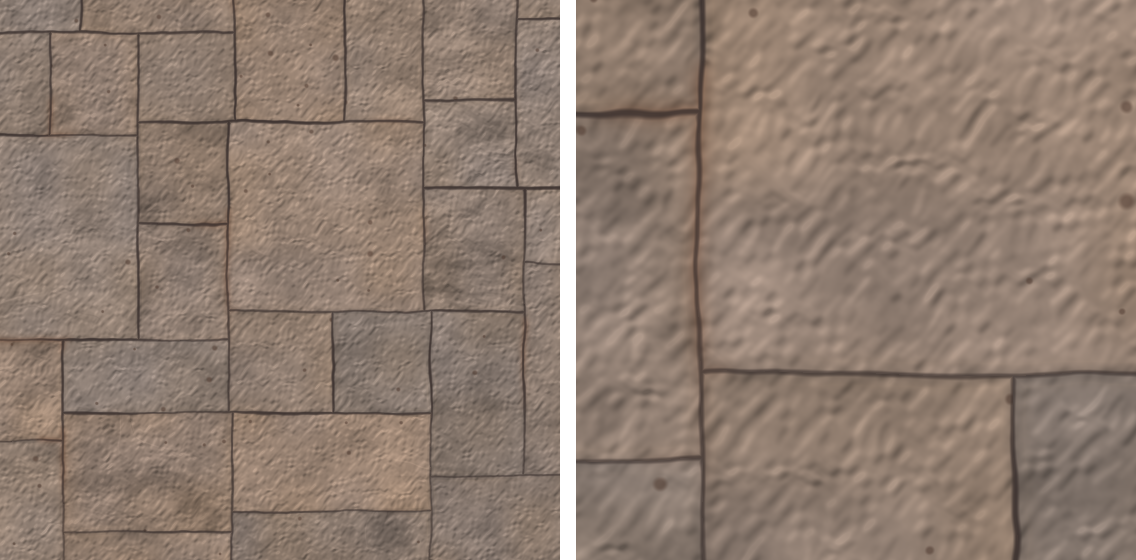
Left: the whole. Right: its middle third, enlarged.
Write a WebGL 2 fragment shader that draws this texture.

```glsl
#version 300 es
precision highp float;
// Weathered sandstone paving: irregular rectangular slabs with dark, narrow joints.
uniform vec2 u_resolution;
out vec4 fragColor;

vec2 hash2(vec2 p) {
    vec3 q = fract(p.xyx * vec3(0.1031, 0.1030, 0.0973));
    q += dot(q, q.yzx + 33.33);
    return fract((q.xx + q.yz) * q.zy);
}

float noise(vec2 p) {
    vec2 i = floor(p), f = fract(p);
    f = f * f * f * (f * (f * 6.0 - 15.0) + 10.0);
    return mix(mix(hash2(i).x, hash2(i + vec2(1, 0)).x, f.x),
               mix(hash2(i + vec2(0, 1)).x, hash2(i + vec2(1, 1)).x, f.x), f.y);
}

float fbm(vec2 p) {
    float sum = 0.0, amp = 0.5;
    for (int i = 0; i < 5; i++) {
        sum += amp * noise(p);
        p = mat2(1.6, 1.2, -1.2, 1.6) * p + 7.3;
        amp *= 0.5;
    }
    return sum;
}

vec2 gridPoint(vec2 v) {
    return v + 0.6 * (hash2(v + 41.0) - 0.5);
}

// Slab bounds (lo, hi) around p; lines through grid points alternate in direction.
vec4 findSlab(vec2 p, out vec2 seed) {
    vec4 slab = vec4(floor(p), floor(p) + 1.0);
    seed = floor(p);
    for (int j = -1; j <= 1; j++)
    for (int i = -1; i <= 1; i++) {
        vec2 c = floor(p) + vec2(i, j);
        vec2 p00 = gridPoint(c), p10 = gridPoint(c + vec2(1, 0));
        vec2 p01 = gridPoint(c + vec2(0, 1)), p11 = gridPoint(c + 1.0);
        vec4 r = mod(c.x + c.y, 2.0) < 0.5
            ? vec4(p00.x, p10.y, p11.x, p01.y)
            : vec4(p01.x, p00.y, p10.x, p11.y);
        if (all(greaterThanEqual(p, r.xy)) && all(lessThan(p, r.zw))) {
            slab = r;
            seed = c;
        }
    }
    // Some of the larger slabs are cut in two across their long side.
    vec2 size = slab.zw - slab.xy, h = hash2(seed + 87.0);
    if (max(size.x, size.y) > 0.95 && h.x < 0.5) {
        vec2 axis = size.x > size.y ? vec2(1, 0) : vec2(0, 1);
        vec2 cut = slab.xy + size * mix(0.36, 0.64, h.y);
        if (dot(p - cut, axis) < 0.0) slab.zw = mix(slab.zw, cut, axis);
        else { slab.xy = mix(slab.xy, cut, axis); seed += 53.0; }
    }
    return slab;
}

// Slab relief: broad bumps, flaked ledges and slanted fine grain.
float relief(vec2 p, float rough) {
    vec2 bent = p + 0.05 * vec2(noise(p * 8.0), noise(p * 8.0 + 31.0));
    float bumps = rough * fbm(bent * vec2(8.0, 11.0));
    float level = noise(bent * 5.0 + 3.0) + 0.08 * noise(p * 28.0);
    float ledge = smoothstep(0.54, 0.565, level) - smoothstep(0.72, 0.74, level);
    ledge *= 0.05 * smoothstep(0.5, 0.75, noise(p * 7.0 + 19.0));
    vec2 slanted = vec2(p.x + p.y, p.y - p.x) * vec2(85.0, 115.0);
    float grain = 0.2 * noise(slanted + noise(p * 45.0));
    return bumps + ledge + grain;
}

void main() {
    float pixel = 1.0 / u_resolution.y;
    vec2 p = gl_FragCoord.xy * pixel;
    vec2 wobble = vec2(noise(p * 14.0), noise(p * 14.0 + 50.0)) - 0.5;
    wobble += 0.35 * (vec2(noise(p * 55.0), noise(p * 55.0 + 9.0)) - 0.5);

    const float density = 3.7;
    vec2 seed;
    vec2 q = (p + 0.005 * wobble) * density + 4.3;
    vec4 slab = findSlab(q, seed);
    vec2 toLow = (q - slab.xy) / density, toHigh = (slab.zw - q) / density;
    float edge = min(min(toLow.x, toLow.y), min(toHigh.x, toHigh.y));

    // Slab tint, staining and mottling
    vec2 tone = hash2(seed + 11.0), kind = hash2(seed + 29.0);
    vec2 s = p + seed * 1.37 + 20.0;
    float rough = mix(0.6, 2.1, kind.x * kind.x);
    vec3 color = mix(vec3(0.547, 0.491, 0.453), vec3(0.587, 0.502, 0.439), tone.x);
    color *= mix(0.965, 1.035, tone.y);
    float stain = fbm(s * 5.0) - 0.48;
    color *= 1.0 + 0.13 * stain + 0.24 * (fbm(s * 32.0) - 0.48);
    color += vec3(0.02, 0.003, -0.02) * (noise(s * 11.0) - 0.5);
    float patchy = smoothstep(0.54, 0.75, fbm(s * vec2(11.0, 17.0) + 6.0));
    color *= 1.0 - 0.09 * rough * patchy;

    // Light falls from the upper left
    vec2 stepToLight = vec2(-0.0009, 0.0014);
    float slope = relief(s - stepToLight, rough) - relief(s + stepToLight, rough);
    color *= 1.0 + 1.6 * clamp(slope, -0.15, 0.1);

    // Scattered small pits
    vec2 cell = floor(s * 19.0), pit = hash2(cell + 5.0);
    float radius = mix(0.002, 0.006, pit.y * pit.y);
    vec2 center = (cell + 0.25 + 0.5 * hash2(cell + 71.0)) / 19.0;
    float hole = 1.0 - smoothstep(0.4 * radius, radius + pixel, length(s - center + 0.002 * wobble));
    color = mix(color, vec3(0.33, 0.25, 0.21), 0.6 * hole * step(0.84, pit.x));

    // Pale rims, soft shade and rusty traces beside the joints
    color += vec3(0.04, 0.032, 0.022) * exp(-abs(edge - 0.007) / 0.003) * noise(p * 16.0);
    color *= 1.0 - 0.15 * exp(-edge / 0.005);
    float rust = smoothstep(0.7, 0.9, noise(p * 10.0 + 13.0)) * exp(-edge / 0.004);
    color = mix(color, vec3(0.56, 0.36, 0.25), 0.45 * rust);

    // Joints, wider and darker below the upper edge of a slab
    float wear = noise(p * 6.0 + 8.0);
    float width = 0.0011 + 0.0016 * wear * noise(p * 30.0);
    width += 0.0022 * wear * wear * (1.0 - smoothstep(0.003, 0.008, toHigh.y));
    float joint = 1.0 - smoothstep(0.2 * width, 1.2 * width + pixel, edge);
    color = mix(color, vec3(0.235, 0.195, 0.185), joint * mix(0.45, 0.95, wear));

    fragColor = vec4(color, 1.0);
}
```
